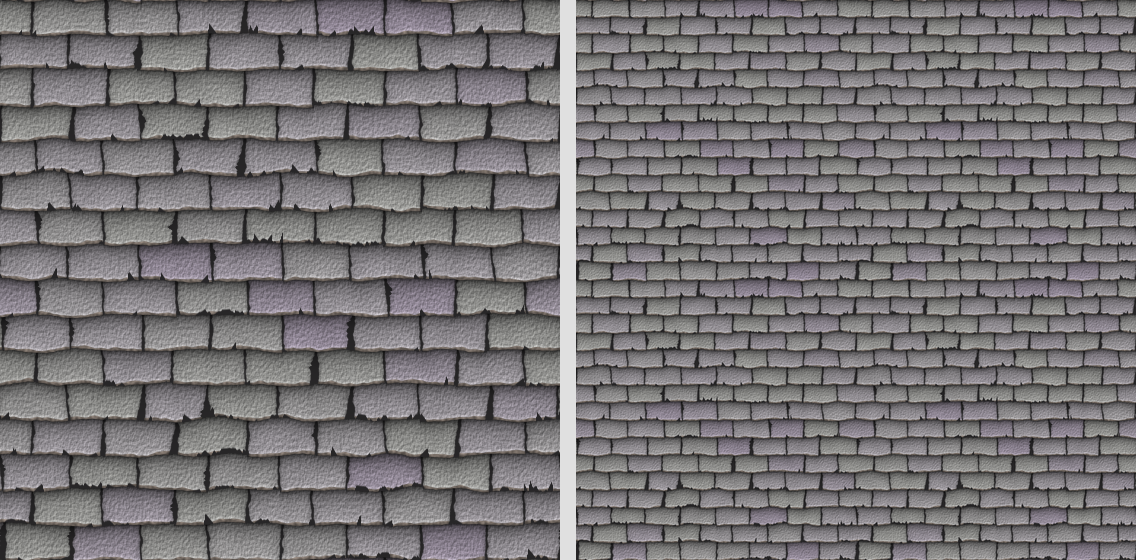
Left, the tile; right, the same tile 2 across and 2 down.
Give the GLSL for this texture, as a Shadertoy shader.

```glsl
const vec2 GRID = vec2(8.0, 16.0);

vec3 hash3(vec2 p) {
    vec3 q = fract(p.xyx * vec3(0.1031, 0.1030, 0.0973) + 0.137);
    q += dot(q, q.yxz + 33.33);
    return fract((q.xxy + q.yzz) * q.zyx);
}

// Gradient noise that wraps after a whole number of cells
float noise(vec2 p, vec2 period) {
    vec2 cell = floor(p), f = p - cell;
    vec2 u = f * f * f * (f * (f * 6.0 - 15.0) + 10.0);
    vec4 g;
    for (int k = 0; k < 4; k++) {
        vec2 corner = vec2(k & 1, k >> 1);
        float angle = 6.2832 * hash3(mod(cell + corner, period)).x;
        g[k] = dot(vec2(cos(angle), sin(angle)), f - corner);
    }
    return 1.4 * mix(mix(g.x, g.y, u.x), mix(g.z, g.w, u.x), u.y);
}

// Height of the torn teeth along the lower edge of one shingle
float tornEdge(float x, vec2 id, float wear) {
    float height = 0.0;
    for (int k = 0; k < 6; k++) {
        vec3 h = hash3(id + vec2(17.0, 29.0) * float(k + 1));
        vec3 shape = hash3(id + vec2(41.0, 13.0) * float(k + 2));
        float t = (x - smoothstep(0.0, 1.0, h.x)) / mix(0.025, 0.075, h.z);
        t *= shape.x < 0.5 ? 1.0 : -1.0;
        float tooth = max(0.0, 1.0 - max(0.6 * t, -2.5 * t));
        float size = 0.1 + 0.24 * h.y * h.y * h.y;
        height = max(height, tooth * size * step(shape.y, 0.06 + 0.5 * wear));
    }
    // Shallow fraying on the most worn ones
    float fray = 0.22 * noise(vec2(x * 5.0, id.x + 0.5), vec2(64.0)) + 0.1 * noise(vec2(x * 20.0, id.y + 0.5), vec2(64.0));
    return max(height, step(0.75, wear) * clamp(fray, 0.0, 0.15));
}

// Colour of a shingle, and in w the height above its lower edge
vec4 shingle(vec2 p, float row) {
    float aa = GRID.y / iResolution.y;
    float v = p.y - row, r = mod(row, GRID.y);
    float x = p.x - 0.5 * mod(r, 2.0);

    // Nearest joint, slanted and slightly wavering
    float i = round(x);
    vec3 h = hash3(vec2(mod(i, GRID.x), r));
    float waver = noise(vec2(i + 0.5, p.y * 4.0), vec2(8.0, 64.0));
    float d = x - i - (h.x - 0.5) * 0.09 - (h.y - 0.5) * 0.1 * (v - 0.5) - 0.018 * waver;
    float tile = d < 0.0 ? i - 1.0 : i;
    vec2 id = vec2(mod(tile, GRID.x), r);
    vec3 t = hash3(id + 37.0);
    float across = x - tile;

    // Lower edge, tilted and sagging
    float edge = (t.x - 0.5) * 0.05 + (t.y - 0.5) * 0.12 * (across - 0.5);
    edge += 0.09 * noise(vec2(p.x * 2.0, r + 0.5), vec2(16.0));
    edge += 0.016 * noise(vec2(p.x * 12.0, r + 0.5), vec2(96.0, 16.0));
    float e = v - edge;

    // Slate tint, faint mottling and fine embossed grain
    vec3 base = mix(vec3(0.55, 0.55, 0.54), vec3(0.555, 0.54, 0.56), smoothstep(0.15, 0.65, t.z));
    base = mix(base, vec3(0.54, 0.505, 0.56), smoothstep(0.82, 0.97, t.z));
    base *= 1.0 + 0.05 * noise(p * vec2(3.0, 1.5), vec2(24.0));
    vec2 g = p * vec2(24.0, 10.0);
    vec2 period = vec2(192.0, 160.0);
    float grain = noise(g, period) - noise(g + vec2(0.35, -0.45), period);
    grain += 0.6 * (noise(g * 2.0, period * 2.0) - noise(g * 2.0 + vec2(0.5, -0.5), period * 2.0));
    base *= 1.12 - 0.17 * v + 0.19 * grain;

    // Pale broken rim above a thin brown lip
    float chipped = noise(vec2(p.x * 6.0, r + 0.3), vec2(48.0, 16.0));
    float lipTop = 0.075 + 0.05 * chipped;
    base += 0.1 * exp(-pow((e - lipTop - 0.03) / 0.035, 2.0));
    vec3 lip = vec3(0.47, 0.43, 0.40) * (0.75 + 4.0 * clamp(e, 0.0, 0.09));
    lip *= 1.0 + 0.35 * noise(vec2(p.x * 20.0, p.y * 10.0), vec2(160.0));
    base = mix(lip, base, smoothstep(-0.7 * aa, 0.7 * aa, e - lipTop));

    // Open joints, some wedged or splintered on one side
    float tear = step(0.76, h.z) * max(0.0, 1.0 - abs(v - 0.2 - 0.6 * h.x) / 0.35);
    tear *= 0.012 + 0.045 * abs(noise(vec2(i + 0.3, p.y * 7.0), vec2(8.0, 112.0)));
    float wedge = 0.055 * pow(h.y, 5.0) * (1.0 - v);
    float width = 0.016 + 0.008 * waver + wedge + tear;
    width += 0.008 * noise(vec2(i + 0.7, p.y * 12.0), vec2(8.0, 192.0));
    float side = abs(d - tear * (h.y < 0.5 ? 0.8 : -0.8)) - max(width, 0.011);
    base *= 1.0 - 0.22 * exp(-30.0 * max(side, 0.0));
    float solid = smoothstep(-0.4 * aa, 0.4 * aa, side);
    float teeth = tornEdge(across, id, t.x);
    solid *= mix(1.0, smoothstep(-1.2 * aa, 1.2 * aa, e - teeth), smoothstep(0.0, 0.03, teeth));
    return vec4(mix(vec3(0.155, 0.15, 0.155), base, solid), e);
}

void mainImage(out vec4 fragColor, in vec2 fragCoord) {
    vec2 p = fragCoord / iResolution.xy * GRID;
    float aa = GRID.y / iResolution.y;
    vec3 color = vec3(0.15);

    // Lay the courses upward, each shading the one beneath
    for (int k = -1; k <= 1; k++) {
        vec4 s = shingle(p, floor(p.y) + float(k));
        float below = min(s.w, 0.0);
        color *= 1.0 - 0.5 * exp(3.8 * below) - 0.2 * exp(20.0 * below);
        color = mix(color, s.rgb, smoothstep(-0.7 * aa, 0.7 * aa, s.w));
    }
    fragColor = vec4(color, 1.0);
}
```
